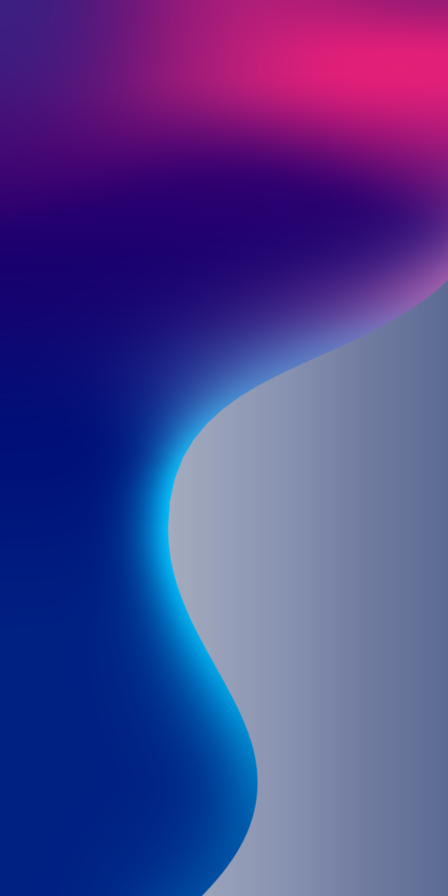
A Shadertoy shader for this background:

```glsl
// Blue-to-magenta gradient with a glowing wavy edge beside a soft grey panel.

const int STEPS = 20;

// Cubic Bezier point; t below 0 extends the curve past its start.
vec2 bezier(vec2 a, vec2 b, vec2 c, vec2 d, float t) {
    float s = 1.0 - t;
    return s * s * s * a + 3.0 * s * s * t * b + 3.0 * s * t * t * c + t * t * t * d;
}

float segmentDistance(vec2 p, vec2 a, vec2 b) {
    vec2 pa = p - a, ba = b - a;
    return length(pa - ba * clamp(dot(pa, ba) / dot(ba, ba), 0.0, 1.0));
}

// Updates edge = (nearest distance, edge x at this height) for a falling curve.
void traceCurve(vec2 p, vec2 a, vec2 b, vec2 c, vec2 d, float start, inout vec2 edge) {
    vec2 from = bezier(a, b, c, d, start);
    for (int i = 1; i <= STEPS; i++) {
        vec2 to = bezier(a, b, c, d, mix(start, 1.0, float(i) / float(STEPS)));
        edge.x = min(edge.x, segmentDistance(p, from, to));
        if (p.y <= from.y && p.y > to.y)
            edge.y = mix(from.x, to.x, (from.y - p.y) / (from.y - to.y));
        from = to;
    }
}

// Signed distance to the wave: positive on the grey side.
float waveDistance(vec2 p) {
    vec2 edge = vec2(4.0, 2.0);
    vec2 waist = vec2(0.375, 0.82), belly = vec2(0.575, 0.255);
    traceCurve(p, vec2(1.0, 1.375), vec2(0.781, 1.161), vec2(0.375, 1.187), waist, -0.15, edge);
    traceCurve(p, waist, vec2(0.375, 0.594), vec2(0.575, 0.443), belly, 0.0, edge);
    traceCurve(p, belly, vec2(0.575, 0.138), vec2(0.508, 0.047), vec2(0.39, -0.057), 0.0, edge);
    return p.x > edge.y ? edge.x : -edge.x;
}

vec3 blend(vec3 a, vec3 b, float low, float high, float x) {
    return mix(a, b, smoothstep(low, high, x));
}

// Navy rising through indigo into purple and hot pink.
vec3 backdrop(vec2 p) {
    vec3 base = blend(vec3(0.0, 0.125, 0.51), vec3(0.0, 0.06, 0.47), 0.55, 1.08, p.y);
    base = blend(base, vec3(0.10, 0.0, 0.43), 0.98, 1.48, p.y);
    base = blend(base, vec3(0.22, 0.0, 0.44), 1.40, 1.70, p.y);

    vec3 top = blend(vec3(0.29, 0.03, 0.45), vec3(0.64, 0.12, 0.48), -0.1, 0.62, p.x);
    top = blend(top, vec3(0.80, 0.12, 0.48), 0.42, 0.85, p.x);
    float pinkGlow = exp(-dot((p - vec2(0.90, 1.84)) * vec2(3.0, 5.5),
                              (p - vec2(0.90, 1.84)) * vec2(3.0, 5.5)));
    top = mix(top, vec3(0.89, 0.12, 0.47), pinkGlow);

    // Cooler upper left corner and darker upper right rim
    float corner = smoothstep(0.45, 0.0, length((p - vec2(0.0, 2.0)) * vec2(1.0, 0.9)));
    top = mix(top, vec3(0.22, 0.14, 0.52), 0.8 * corner);
    float rim = smoothstep(1.87, 2.02, p.y) * smoothstep(0.4, 1.0, p.x);
    top = mix(top, vec3(0.42, 0.09, 0.44), 0.6 * rim);

    float lower = 1.43 + 0.15 * sin(3.14159 * p.x);
    return blend(base, top, lower, 1.84, p.y);
}

// Glow colour along the wave: blue, cyan, periwinkle, then lilac.
vec3 glowColor(float y) {
    vec3 color = blend(vec3(0.0, 0.30, 0.63), vec3(0.0, 0.67, 0.92), 0.0, 0.60, y);
    color = blend(color, vec3(0.02, 0.72, 0.96), 0.55, 0.82, y);
    color = blend(color, vec3(0.36, 0.48, 0.76), 0.88, 1.22, y);
    return blend(color, vec3(0.60, 0.36, 0.66), 1.18, 1.38, y);
}

vec3 addGlow(vec3 color, vec2 p, float dist) {
    float width = mix(0.11, 0.065, smoothstep(0.2, 0.75, p.y));
    width = mix(width, 0.13, smoothstep(0.95, 1.25, p.y));
    float glow = exp(-pow(dist / width, 1.35));
    float fade = 1.0 - 0.5 * smoothstep(1.35, 1.6, p.y);
    return mix(color, glowColor(p.y), glow * fade);
}

// Grey panel with faint vertical bands.
vec3 panel(float x) {
    float banded = (floor(x * 22.0) + smoothstep(0.0, 1.0, fract(x * 22.0))) / 22.0;
    vec3 color = mix(vec3(0.64, 0.67, 0.74), vec3(0.54, 0.58, 0.70),
                     clamp((banded - 0.38) / 0.24, 0.0, 1.0));
    color = mix(color, vec3(0.45, 0.49, 0.63), clamp((banded - 0.62) / 0.18, 0.0, 1.0));
    return mix(color, vec3(0.36, 0.42, 0.58), clamp((banded - 0.80) / 0.20, 0.0, 1.0));
}

void mainImage(out vec4 fragColor, in vec2 fragCoord) {
    // Canvas units: x spans 0 to 1, y spans 0 to 2
    vec2 p = fragCoord / iResolution.xy * vec2(1.0, 2.0);
    float dist = waveDistance(p);
    float soft = 1.0 / iResolution.x;

    vec3 color = addGlow(backdrop(p), p, max(-dist, 0.0));
    color = mix(color, panel(p.x), smoothstep(-soft, soft, dist));
    fragColor = vec4(color, 1.0);
}
```
